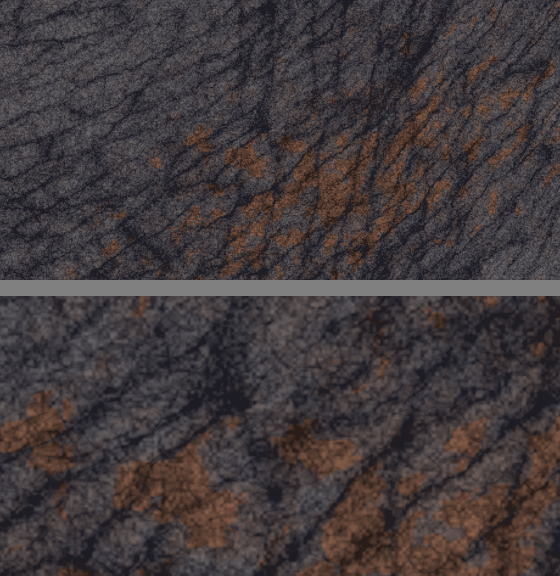
Top: the whole. Bottom: its middle third, enlarged.
Give the GLSL for this texture, as a Shadertoy shader.

```glsl
// Wrinkled grey hide dusted with patches of orange clay.
// Stretched cellular noise along curved lanes gives the folds, finer cells
// give the cracks, and layered noise places the clay on the raised skin.

#define BASE_TONE 0.87
#define FOLD_DEPTH 0.56
#define STEEP_DEPTH 0.40
#define CRACK_DEPTH 0.27
#define GRAIN 0.78
#define CLAY_AMOUNT 0.72
#define CREVICE vec3(0.112, 0.108, 0.142)
#define HIDE vec3(0.382, 0.370, 0.382)
#define CLAY vec3(0.53, 0.335, 0.235)

vec2 hash2(vec2 cell) {
    vec3 h = fract(cell.xyx * vec3(0.1031, 0.1030, 0.0973));
    h += dot(h, h.yzx + 33.33);
    return fract((h.xx + h.yz) * h.zy);
}

float valueNoise(vec2 p) {
    vec2 i = floor(p), f = fract(p);
    f = f * f * (3.0 - 2.0 * f);
    float low = mix(hash2(i).x, hash2(i + vec2(1, 0)).x, f.x);
    float high = mix(hash2(i + vec2(0, 1)).x, hash2(i + vec2(1, 1)).x, f.x);
    return mix(low, high, f.y);
}

float layeredNoise(vec2 p) {
    float sum = 0.0, weight = 0.5;
    for (int k = 0; k < 4; k++) {
        sum += weight * valueNoise(p);
        p = mat2(1.6, 1.2, -1.2, 1.6) * p + 7.3;
        weight *= 0.5;
    }
    return sum / 0.9375;
}

vec2 wobble(vec2 p) {
    return vec2(valueNoise(p), valueNoise(p + 41.7)) - 0.5;
}

// Gap between nearest and second nearest cell centre: zero on cell borders
float cellGap(vec2 p) {
    vec2 i = floor(p), f = fract(p);
    float nearest = 8.0, second = 8.0;
    for (int y = -1; y <= 1; y++)
    for (int x = -1; x <= 1; x++) {
        vec2 offset = vec2(x, y);
        float d = length(offset + hash2(i + offset) - f);
        second = min(second, max(nearest, d));
        nearest = min(nearest, d);
    }
    return second - nearest;
}

float crease(vec2 p, float sharpness) {
    return exp(-sharpness * cellGap(p));
}

void mainImage(out vec4 fragColor, in vec2 fragCoord) {
    vec2 p = fragCoord / iResolution.y;
    vec2 q = p + 0.030 * wobble(p * 7.0) + 0.016 * wobble(p * 24.0)
               + 0.008 * wobble(p * 70.0);

    // Lanes rise gently on the left and steeply on the right
    vec2 lane = vec2(q.x + 0.25 * q.y, q.y - 0.33 * q.x - 0.23 * q.x * q.x);
    float broad = layeredNoise(p * 3.0 + 5.0);
    float fade = smoothstep(0.2, 0.65, valueNoise(lane * vec2(5.0, 9.0) + 3.0));

    // Main folds, with smaller ones between them
    float fold = crease(lane * vec2(2.8, 11.0) + 11.0, 7.5) * (0.55 + 0.45 * fade);
    float minorFold = crease(lane * vec2(8.0, 22.0) + 27.0, 7.0);

    // Upright folds crossing the middle
    float middle = smoothstep(0.55, 0.95, p.x) * (1.0 - smoothstep(1.45, 1.8, p.x));
    vec2 upright = vec2(q.x - 0.16 * q.y, q.y);
    float steep = crease(upright * vec2(8.5, 1.8) + 19.0, 8.0) * middle;

    // Crossing folds falling to the right at the lower left
    float corner = 1.0 - smoothstep(0.2, 0.75, length(p * vec2(0.7, 1.0)));
    float falling = crease(vec2(q.x - q.y, q.x + q.y) * vec2(3.0, 8.0), 7.0) * corner;

    // Fine cracks and grain
    float crack = crease(q * vec2(27.0, 34.0), 6.0);
    float hairline = crease((p + 0.012 * wobble(p * 50.0)) * vec2(64.0, 72.0), 5.0);
    float grain = 0.7 * valueNoise(p * 230.0) + 0.3 * valueNoise(p * 110.0 + 8.0);

    float tone = BASE_TONE - FOLD_DEPTH * fold - STEEP_DEPTH * steep;
    tone -= 0.25 * minorFold + 0.3 * falling;
    tone -= CRACK_DEPTH * (0.8 * crack + 0.8 * hairline);
    tone += GRAIN * (grain - 0.5) + 0.25 * (broad - 0.5);
    tone += 0.04 * smoothstep(0.5, 1.0, p.y) * (1.0 - smoothstep(0.4, 1.2, p.x));
    tone = clamp(tone, 0.0, 1.1);

    // Clay gathers in a slanting band, away from the folds
    vec2 fromCentre = p - vec2(1.28, 0.40);
    vec2 band = mat2(0.90, -0.44, 0.44, 0.90) * fromCentre / vec2(0.95, 0.40);
    float density = exp(-dot(band, band));
    float patches = 0.5 * layeredNoise(lane * vec2(12.0, 18.0) + 2.0)
                  + 0.5 * layeredNoise(q * 27.0 + 31.0);
    float cover = patches + 0.25 * density - 0.13 * fold - 0.10 * steep - 0.06 * crack;
    float clay = smoothstep(0.67, 0.73, cover) * smoothstep(0.08, 0.35, density);
    float dust = 0.24 * smoothstep(0.46, 0.66, cover) * (0.35 + 0.65 * density);

    vec3 color = mix(CREVICE, HIDE, tone);
    color = mix(color, CLAY * (0.35 + 0.72 * tone), max(CLAY_AMOUNT * clay, dust));
    fragColor = vec4(color, 1.0);
}
```
